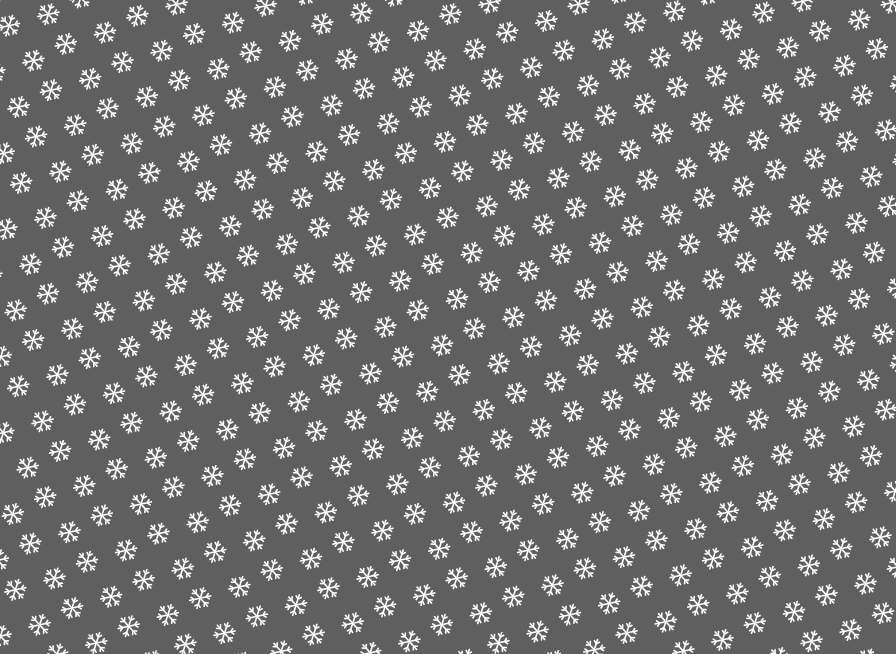
This pattern is drawn by a WebGL 1 fragment shader. Its source:

```glsl
precision highp float;
// White six-armed snowflakes, two per cell of a tilted grid, on plain grey.

uniform vec2 u_resolution;

// Lengths are fractions of the canvas height.
const float TILT = 0.311;
const vec2 CELL = vec2(0.0910, 0.0744);
const vec2 GRID_ORIGIN = vec2(-0.0091, -0.0280);
const vec2 SECOND_FLAKE = vec2(0.0393, 0.0396);
const float ARM_LENGTH = 0.0163;
const float BRANCH_START = 0.0095;
const vec2 BRANCH_SPAN = vec2(0.0040, 0.0039);
const float HALF_WIDTH = 0.00122;
const float SECTOR = 1.04719755;
const vec3 GROUND = vec3(0.373);
const vec3 SNOW = vec3(1.0);

vec2 rotate(vec2 p, float angle) {
  float c = cos(angle);
  float s = sin(angle);
  return vec2(c * p.x - s * p.y, s * p.x + c * p.y);
}

// Offset from the centre of the nearest cell.
vec2 repeatCell(vec2 p, vec2 cell) {
  return (fract(p / cell + 0.5) - 0.5) * cell;
}

float segmentDistance(vec2 p, vec2 a, vec2 b) {
  vec2 pa = p - a;
  vec2 ba = b - a;
  return length(pa - ba * clamp(dot(pa, ba) / dot(ba, ba), 0.0, 1.0));
}

// Folds the plane into half of one arm's sector, the arm along +y.
vec2 foldSixfold(vec2 p) {
  float angle = atan(p.x, p.y + 1e-7);
  angle = abs(mod(angle + 0.5 * SECTOR, SECTOR) - 0.5 * SECTOR);
  return length(p) * vec2(sin(angle), cos(angle));
}

float flakeDistance(vec2 p, float halfWidth) {
  vec2 q = foldSixfold(p);
  vec2 fork = vec2(0.0, BRANCH_START);
  float arm = segmentDistance(q, vec2(0.0), vec2(0.0, ARM_LENGTH));
  float branch = segmentDistance(q, fork, fork + BRANCH_SPAN);
  return min(arm, branch) - halfWidth;
}

void main() {
  float pixel = 1.0 / u_resolution.y;
  vec2 p = (gl_FragCoord.xy - 0.5 * u_resolution) * pixel;
  vec2 grid = rotate(p - GRID_ORIGIN, TILT);

  // Two interleaved sets of flakes
  float first = flakeDistance(repeatCell(grid, CELL), HALF_WIDTH);
  float second = flakeDistance(repeatCell(grid - SECOND_FLAKE, CELL), HALF_WIDTH);

  float coverage = clamp(0.5 - min(first, second) / pixel, 0.0, 1.0);
  gl_FragColor = vec4(mix(GROUND, SNOW, coverage), 1.0);
}
```
